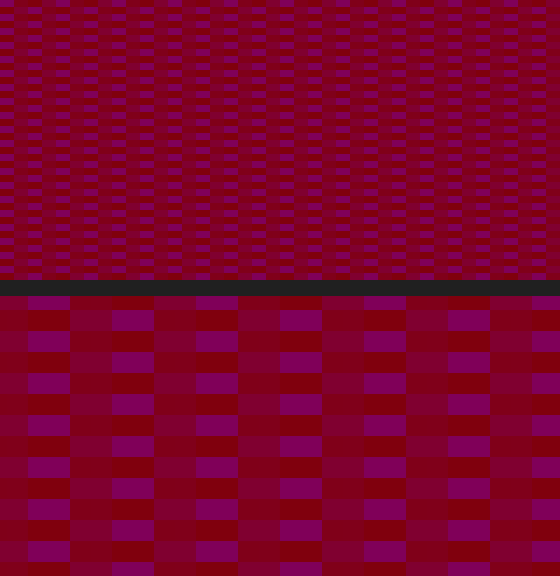
Top, the full canvas; bottom, a detail of the centre.
A WebGL 1 fragment shader for this pattern:

```glsl
precision highp float;
// Woven brick grid: every row repeats four steps that rise from red to purple
// and fall back; each row is shifted by half a repeat against the one below it.
// Cell edges are box filtered over one pixel; the grid wraps on all four sides.

uniform vec2 u_resolution;

const vec2 CELLS = vec2(40.0, 40.0);             // cells across and down
const float WAVE_STEPS = 4.0;                    // cells in one repeat
const float ROW_SHIFT = 2.0;                     // cells each row is shifted by
const float WAVE_START = 0.0;                    // step of the lower left cell
const vec2 RED_GREEN = vec2(0.50, 0.0);          // shared by all cells
const vec4 WAVE_BLUE = vec4(0.05, 0.19, 0.35, 0.10);

// Blue level of a whole cell, periodic in both directions
float cellBlue(vec2 cell) {
    float waveStep = floor(mod(cell.x + ROW_SHIFT * cell.y + WAVE_START + 0.5, WAVE_STEPS));
    vec4 chosen = 1.0 - step(0.5, abs(vec4(0.0, 1.0, 2.0, 3.0) - waveStep));
    return dot(WAVE_BLUE, chosen);
}

// Blends the four cells around the nearest grid corner by pixel coverage
float smoothBlue(vec2 position, vec2 pixelSize) {
    vec2 corner = floor(position + 0.5);
    vec2 coverage = clamp((position - corner) / pixelSize + 0.5, 0.0, 1.0);
    float lower = mix(cellBlue(corner - 1.0), cellBlue(corner - vec2(0.0, 1.0)), coverage.x);
    float upper = mix(cellBlue(corner - vec2(1.0, 0.0)), cellBlue(corner), coverage.x);
    return mix(lower, upper, coverage.y);
}

void main() {
    vec2 position = gl_FragCoord.xy / u_resolution * CELLS;
    vec2 pixelSize = CELLS / u_resolution;
    gl_FragColor = vec4(RED_GREEN, smoothBlue(position, pixelSize), 1.0);
}
```
